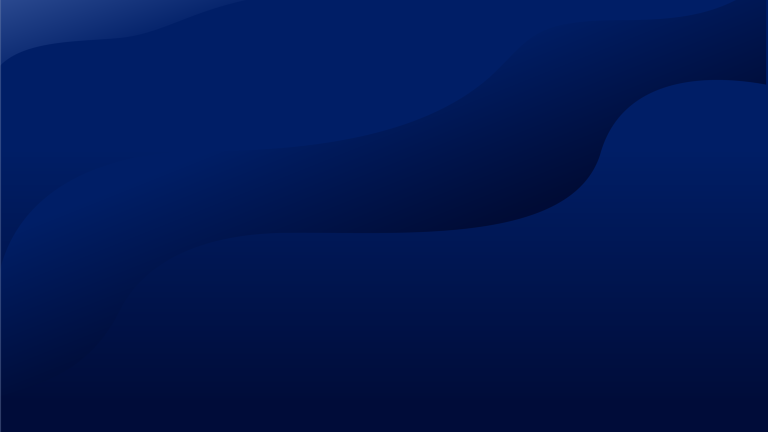
Give the GLSL for this background, as a WebGL 1 fragment shader.

```glsl
precision highp float;
// A deep blue backdrop: a vertical gradient crossed by a darker flowing ribbon,
// with a pale glow in the upper left corner. Outlines are cubic Bezier curves,
// solved for height at a given x on a 16 by 9 canvas grid.

uniform vec2 u_resolution;

const vec2 GRID = vec2(16.0, 9.0);
const vec3 ROYAL = vec3(0.0, 0.118, 0.400);
const vec3 NIGHT = vec3(0.0, 0.047, 0.222);
const vec3 RIBBON_DARK = vec3(0.0, 0.045, 0.210);
const vec3 HAZE = vec3(0.165, 0.285, 0.560);
const vec3 RIM = vec3(0.45, 0.52, 0.68);

vec2 bezier(float t, vec2 a, vec2 b, vec2 c, vec2 d) {
  float s = 1.0 - t;
  return s * s * s * a + 3.0 * s * s * t * b + 3.0 * s * t * t * c + t * t * t * d;
}

vec2 bezierTangent(float t, vec2 a, vec2 b, vec2 c, vec2 d) {
  float s = 1.0 - t;
  return 3.0 * (s * s * (b - a) + 2.0 * s * t * (c - b) + t * t * (d - c));
}

// Height and slope of a curve whose x grows steadily, found by bisection.
vec2 curveAt(float x, vec2 a, vec2 b, vec2 c, vec2 d) {
  float t = 0.5;
  float stride = 0.25;
  for (int i = 0; i < 14; i++) {
    t += bezier(t, a, b, c, d).x < x ? stride : -stride;
    stride *= 0.5;
  }
  vec2 tangent = bezierTangent(t, a, b, c, d);
  return vec2(bezier(t, a, b, c, d).y, tangent.y / max(tangent.x, 0.001));
}

vec2 ribbonTop(float x) {
  vec2 j1 = vec2(4.17, 5.85);
  vec2 j2 = vec2(10.21, 7.40);
  vec2 j3 = vec2(12.92, 8.58);
  if (x < j1.x) return curveAt(x, vec2(0.0, 3.38), vec2(0.42, 5.04), vec2(2.08, 5.83), j1);
  if (x < j2.x) return curveAt(x, j1, vec2(6.88, 5.85), vec2(8.96, 6.29), j2);
  if (x < j3.x) return curveAt(x, j2, vec2(11.04, 8.17), vec2(11.04, 8.58), j3);
  return curveAt(x, j3, vec2(14.38, 8.58), vec2(15.10, 8.75), vec2(16.0, 9.42));
}

vec2 ribbonBottom(float x) {
  vec2 j1 = vec2(2.50, 2.54);
  vec2 j2 = vec2(6.04, 4.15);
  vec2 j3 = vec2(12.50, 5.77);
  if (x < j1.x) return curveAt(x, vec2(0.0, 0.75), vec2(1.25, 1.08), vec2(1.98, 1.50), j1);
  if (x < j2.x) return curveAt(x, j1, vec2(3.02, 3.58), vec2(4.27, 4.15), j2);
  if (x < j3.x) return curveAt(x, j2, vec2(8.33, 4.17), vec2(11.88, 3.88), j3);
  return curveAt(x, j3, vec2(12.92, 7.33), vec2(14.58, 7.50), vec2(16.0, 7.23));
}

vec2 hazeBottom(float x) {
  vec2 j1 = vec2(2.50, 8.21);
  if (x < j1.x) return curveAt(x, vec2(0.0, 7.63), vec2(0.52, 8.17), vec2(1.67, 8.13), j1);
  return curveAt(x, j1, vec2(3.44, 8.31), vec2(3.96, 8.79), vec2(5.42, 9.06));
}

// Smooth coverage of the region above an edge given as (height, slope).
float above(float y, vec2 edge, float blur) {
  float dist = (y - edge.x) / sqrt(1.0 + edge.y * edge.y);
  return smoothstep(-blur, blur, dist);
}

void main() {
  vec2 p = gl_FragCoord.xy / u_resolution * GRID;
  float blur = 0.7 * GRID.y / u_resolution.y;
  float depth = GRID.y - p.y;

  // Backdrop, darkening below the upper third
  vec3 color = mix(ROYAL, NIGHT, clamp((depth - 3.1) / 5.3, 0.0, 1.0));

  // Ribbon, shaded diagonally towards the lower right
  float shade = clamp((depth + 0.4 * p.x - 4.9) / 3.85, 0.0, 1.0);
  float ribbon = above(p.y, ribbonBottom(p.x), blur)
               * (1.0 - above(p.y, ribbonTop(p.x), blur));
  ribbon *= 1.0 - smoothstep(15.96 - blur, 15.96 + blur, p.x);
  color = mix(color, mix(ROYAL, RIBBON_DARK, shade), ribbon);

  // Corner haze, fading away from the upper left
  float haze = clamp(1.0 - p.x / 6.0 - depth / 2.0, 0.0, 1.0);
  color = mix(color, HAZE, haze * above(p.y, hazeBottom(p.x), blur));

  // Fine pale rim on the left border
  float rim = 1.0 - smoothstep(0.01, 0.035, p.x);
  color = mix(color, RIM, 0.4 * rim);

  gl_FragColor = vec4(color, 1.0);
}
```
